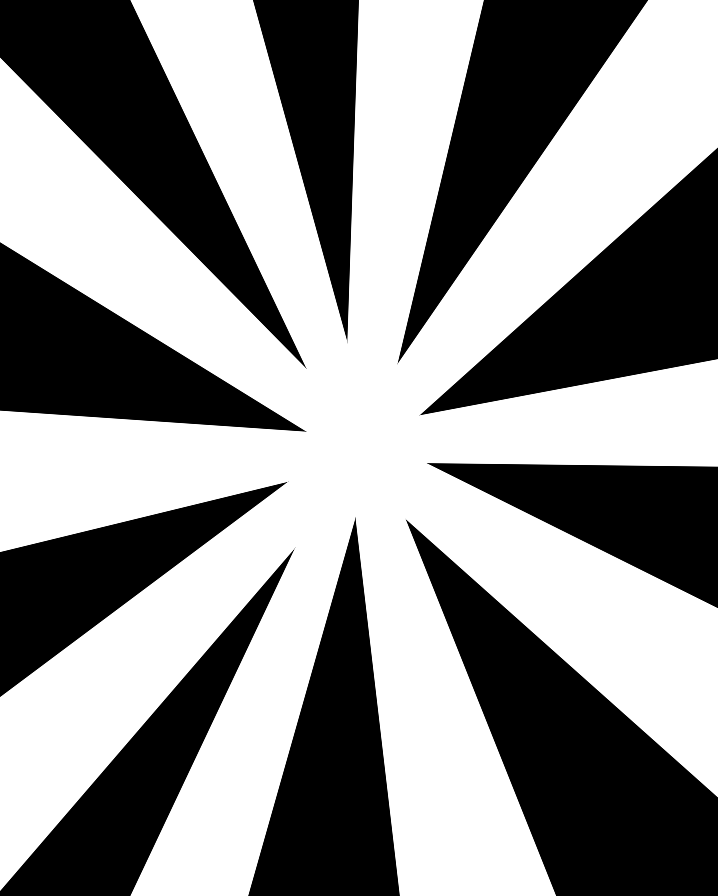
This background is drawn by a Shadertoy shader. Its source:

```glsl
// Irregular black rays bursting outward from a white centre.

// Each ray: apex x, apex y (canvas heights from the centre), direction, half angle (degrees)
const vec4 RAYS[10] = vec4[10](
    vec4(-0.0130,  0.1185,   96.75,  8.70),
    vec4( 0.0430,  0.0938,   66.04, 10.61),
    vec4( 0.0677,  0.0365,   26.29, 15.63),
    vec4( 0.0755, -0.0169,  -13.58, 12.89),
    vec4( 0.0521, -0.0794,  -54.97, 13.26),
    vec4(-0.0039, -0.0781,  -94.58, 11.27),
    vec4(-0.0716, -0.1120, -123.01,  7.69),
    vec4(-0.0794, -0.0378, -154.75, 11.54),
    vec4(-0.0586,  0.0182,  162.17, 13.90),
    vec4(-0.0586,  0.0885,  125.05,  9.51));

// Signed distance to the edges of an endless wedge, negative inside
float wedgeDistance(vec2 p, float direction, float halfAngle) {
    vec2 axis = vec2(cos(direction), sin(direction));
    float along = dot(p, axis);
    float across = abs(dot(p, vec2(-axis.y, axis.x)));
    return across * cos(halfAngle) - along * sin(halfAngle);
}

void mainImage(out vec4 fragColor, in vec2 fragCoord) {
    vec2 p = (fragCoord - 0.5 * iResolution.xy) / iResolution.y;

    // Union of all rays
    float nearest = 1e3;
    for (int i = 0; i < 10; i++) {
        vec4 ray = RAYS[i];
        nearest = min(nearest, wedgeDistance(p - ray.xy, radians(ray.z), radians(ray.w)));
    }

    // Edge softened over one pixel
    float softness = 0.5 / iResolution.y;
    fragColor = vec4(vec3(smoothstep(-softness, softness, nearest)), 1.0);
}
```
